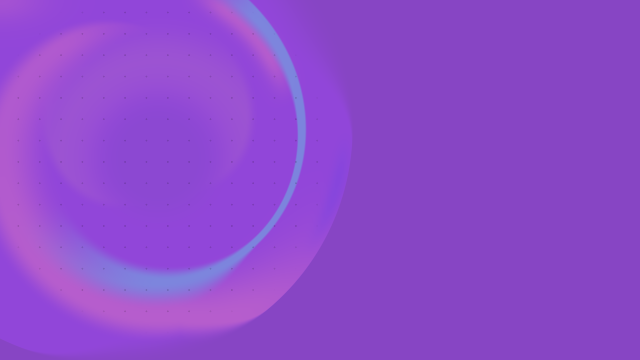
Write a Shadertoy shader that draws this background.

```glsl
const vec3 BACKDROP = vec3(0.53, 0.27, 0.77);
const vec3 VIOLET = vec3(0.57, 0.275, 0.85);
const vec3 HAZE = vec3(0.61, 0.325, 0.825);
const vec3 CORE = vec3(0.545, 0.285, 0.82);
const vec3 PINK = vec3(0.72, 0.37, 0.80);
const vec3 BLUE = vec3(0.48, 0.54, 0.87);

float sq(float x) { return x * x; }

// 1 between a and b, easing over the given widths
float window(float x, float a, float b, float easeIn, float easeOut) {
    return smoothstep(a, a + easeIn, x) * (1.0 - smoothstep(b - easeOut, b, x));
}

void mainImage(out vec4 fragColor, in vec2 fragCoord) {
    vec2 p = fragCoord / iResolution.y;
    vec2 q = p - vec2(0.44, 0.56);
    float r = length(q);
    float turn = fract(atan(q.x, q.y) / 6.28318); // clockwise from the top

    // Spiral outlines: radius as a function of the turn
    float rim = 0.514 + 2.2 * sq(turn - 0.35);
    float inner = 0.303 + 0.45 * sq(turn - 0.67);
    float outer = 0.5 - 2.4 * sq(max(turn - 0.75, 0.0)) + 1.2 * max(0.48 - turn, 0.0);

    // Disc, crisp on the right and melting away above and below
    float rimSoft = 0.004 + 0.15 * (1.0 - smoothstep(0.12, 0.24, turn))
                  + 0.08 * window(turn, 0.40, 0.60, 0.08, 0.08);
    float disc = 1.0 - smoothstep(rim - rimSoft, rim, r);
    vec3 col = mix(BACKDROP, VIOLET, disc);

    // Inner haze with a curled lower border, and the dim core
    float hazeLimit = max(max(0.45 - 0.85 * turn, 0.9 * turn - 0.37), 0.14);
    float haze = 1.0 - smoothstep(hazeLimit - 0.03, hazeLimit + 0.01, r);
    haze *= 1.0 - smoothstep(0.27, 0.40, r);
    col = mix(col, HAZE, haze * smoothstep(0.10, 0.27, r));
    col = mix(col, CORE, 0.9 * (1.0 - smoothstep(0.09, 0.21, r)));

    // Broad pink arm sweeping from the lower right round to the top
    float across = (r - inner) / max(outer - inner, 0.02);
    float arm = smoothstep(-0.1, 0.65, across) * (1.0 - smoothstep(0.72, 1.08, across));
    arm *= window(turn, 0.25, 1.0, 0.18, 0.12) * disc;
    col = mix(col, PINK, arm * mix(0.95, 0.8, smoothstep(0.6, 0.8, turn)));

    // Pink glow lining the upper part of the ribbon
    float lining = exp(-sq((r - inner + 0.015) / 0.032));
    col = mix(col, PINK, 0.9 * lining * window(turn, 0.02, 0.19, 0.05, 0.06));

    // Blue ribbon, thin on the right and diffuse at the bottom
    float d = r - inner;
    float width = 0.016 + 0.55 * sq(turn - 0.32);
    float innerSoft = 0.006 + 0.035 * smoothstep(0.35, 0.5, turn)
                    + 0.035 * (1.0 - smoothstep(0.08, 0.22, turn));
    float outerSoft = 0.005 + 0.065 * smoothstep(0.36, 0.47, turn);
    float ribbon = smoothstep(-0.5 * innerSoft, 0.5 * innerSoft, d);
    ribbon *= 1.0 - smoothstep(width - 0.002, width + outerSoft, d);
    col = mix(col, BLUE, 0.92 * ribbon * window(turn, 0.03, 0.70, 0.07, 0.20));

    // Indigo streak by the rim and a faint corner blush
    float streak = exp(-sq((r - rim + 0.025) / 0.022)) * window(turn, 0.22, 0.35, 0.05, 0.07);
    col = mix(col, vec3(0.51, 0.27, 0.87), 0.7 * streak * disc);
    col = mix(col, PINK, 0.5 * exp(-sq(length((p - vec2(0.0, 1.0)) * vec2(1.0, 2.0)) / 0.12)));

    // Grid of faint dots over the disc
    vec2 cell = mod(p - vec2(0.051, 0.0165) + 0.02965, 0.0593) - 0.02965;
    float dots = 1.0 - smoothstep(0.0012, 0.0038, length(cell));
    col *= 1.0 - 0.14 * dots * disc * (1.0 - smoothstep(0.42, 0.5, r));

    fragColor = vec4(col, 1.0);
}
```
